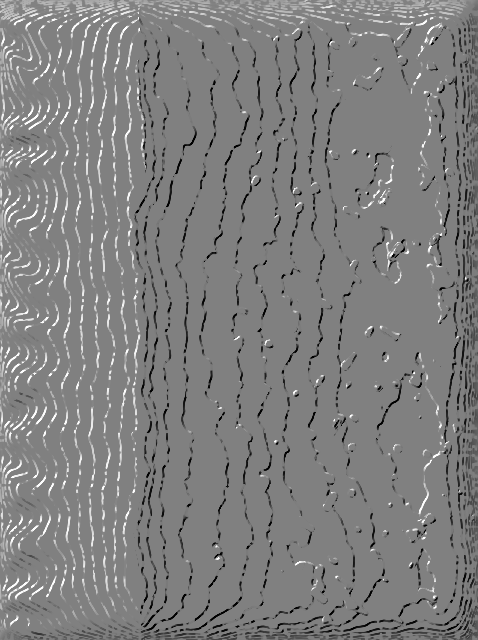
Give the GLSL for this texture map, as a WebGL 1 fragment shader.

```glsl
precision highp float;
uniform vec2 u_resolution;

// Tones and line work
const float BASE_GRAY = 0.5;
const float CONTRAST = 0.54;
const float HALF_LINE = 0.0016;
const float DASH_FREQ = 215.0;
const float DENSE_SLOPE = 130.0;
const vec2 LIGHT = vec2(0.72, -0.69);

// Terrain, in contour levels
const float RIDGE_X = 0.29;
const float PEAK = 13.5;
const float LEFT_RISE = 38.0;
const float RIDGE_DROP = 3.5;
const float PLAIN_DROP = 7.0;
const float SCALLOP_PERIOD = 0.081;
const float SCALLOP_REACH = 0.035;
const float SCALLOP_HEIGHT = 1.25;
const float ROUGHNESS = 1.5;
const float BUMP_HEIGHT = 0.9;

// Sideways wobble of the contours
const float WOBBLE_BROAD = 0.026;
const float WOBBLE_MID = 0.019;
const float WOBBLE_FINE = 0.009;

const mat2 TURN = mat2(0.82, 0.57, -0.57, 0.82);

float hash(vec2 p) {
  vec3 q = fract(p.xyx * vec3(0.1031, 0.1030, 0.0973));
  q += dot(q, q.yzx + 33.33);
  return fract((q.x + q.y) * q.z);
}

float noise(vec2 p) {
  vec2 i = floor(p);
  vec2 f = fract(p);
  f = f * f * (3.0 - 2.0 * f);
  return mix(mix(hash(i), hash(i + vec2(1.0, 0.0)), f.x),
             mix(hash(i + vec2(0.0, 1.0)), hash(i + vec2(1.0, 1.0)), f.x), f.y);
}

// Rotated octaves, from broad wandering to fine jaggedness
float fractalNoise(vec2 p) {
  float sum = 0.0;
  float gain = 1.0;
  for (int i = 0; i < 4; i++) {
    sum += gain * (noise(p) - 0.5);
    p = 2.7 * TURN * p + 17.3;
    gain *= 0.4;
  }
  return sum;
}

float height(vec2 p) {
  float edgeU = p.x * u_resolution.y / u_resolution.x;
  vec2 r = TURN * p;
  float wobble = WOBBLE_BROAD * (noise(r * 9.0 + 5.0) - 0.5)
               + WOBBLE_MID * (noise(r * 27.0 + 9.0) - 0.5)
               + WOBBLE_FINE * (noise(r * 74.0) - 0.5);
  float u = edgeU + wobble * mix(0.3, 1.5, smoothstep(0.1, 0.45, edgeU));

  // Steep left flank, ridge, then a long gentle slope
  float rise = LEFT_RISE * u + 2.0 * (1.0 - exp(-edgeU / 0.014));
  float fall = PEAK - RIDGE_DROP * (1.0 - exp((RIDGE_X - u) / 0.04))
             - PLAIN_DROP * smoothstep(0.3, 0.85, u);
  float h = min(rise, fall) + 1.2 * smoothstep(0.88, 0.93, u);

  // Falloff at the right, top and bottom borders
  h -= 7.5 * exp((edgeU + 0.4 * wobble - 1.0) / 0.028);
  h -= 7.0 * exp((p.y + 0.2 * wobble - 1.0) / 0.020);
  h -= 6.0 * exp((0.2 * wobble - p.y) / 0.020);

  // Row of scallops along the left border
  float s = max(u, 0.0) / SCALLOP_REACH;
  float phase = p.y / SCALLOP_PERIOD + 0.6 * noise(p * vec2(15.0, 11.0));
  h += SCALLOP_HEIGHT * s * exp(1.0 - s) * sin(6.28318 * phase);

  // Irregular ground and small isolated bumps
  float right = smoothstep(0.4, 0.8, u);
  h += ROUGHNESS * mix(0.8, 1.4, right) * fractalNoise(p * vec2(6.0, 4.0) + 3.7);
  float bump = smoothstep(0.76, 0.96, noise(r * 50.0 + 51.0));
  return h + BUMP_HEIGHT * bump * smoothstep(0.35, 0.75, u);
}

void main() {
  vec2 p = gl_FragCoord.xy / u_resolution.y;
  float soft = max(0.4 / u_resolution.y, 0.0003);

  // Slope and distance to the nearest contour
  vec2 e = vec2(0.0008, 0.0);
  vec2 grad = vec2(height(p + e.xy) - height(p - e.xy),
                   height(p + e.yx) - height(p - e.yx)) / (2.0 * e.x);
  float slope = max(length(grad), 0.001);
  float contourDist = abs(fract(height(p)) - 0.5) / slope;
  float line = 1.0 - smoothstep(HALF_LINE - soft, HALF_LINE + soft, contourDist);

  // Directional relief, broken into short dashes
  float relief = dot(grad / slope, LIGHT) * min(1.0, DENSE_SLOPE / slope);
  float dash = mix(0.05, 1.0, smoothstep(0.25, 0.62, noise(p * DASH_FREQ)));
  float tone = BASE_GRAY + CONTRAST * relief * line * dash;
  gl_FragColor = vec4(vec3(clamp(tone, 0.0, 1.0)), 1.0);
}
```
